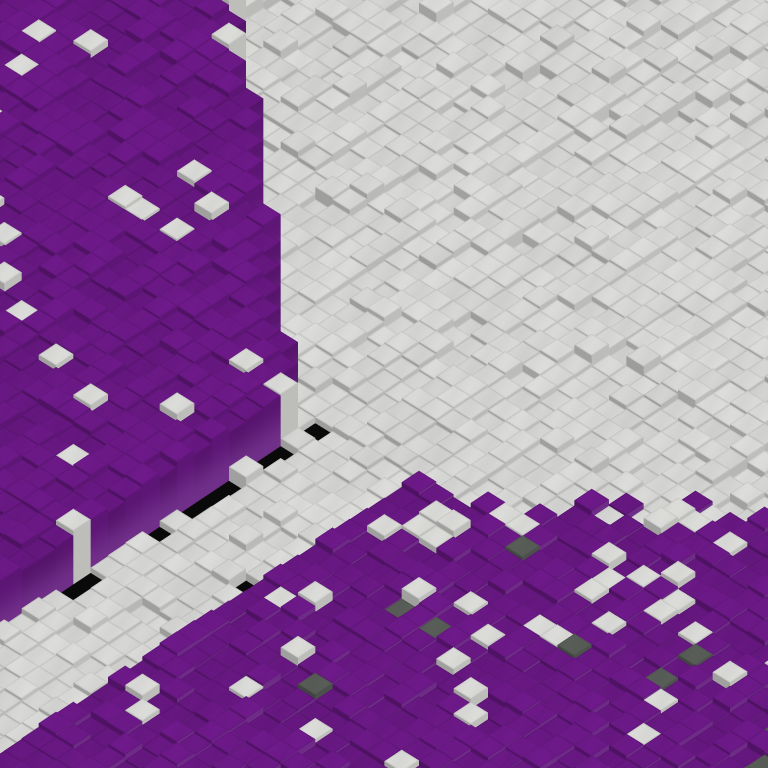
Give the GLSL for this background, as a Shadertoy shader.

```glsl
float hash(vec2 p) {
    return fract(sin(dot(p, vec2(127.1, 311.7))) * 43758.5453);
}

// Screen position to lattice: x runs up-right, y runs down-right
vec2 toLattice(vec2 p) {
    p -= vec2(0.388, 0.440);
    float u = p.x / 0.0225;
    float x = (p.y + 0.014 * u) / 0.029;
    return vec2(x, u - x);
}

// Height and top colour of one column
void column(vec2 cell, out float height, out vec3 color) {
    float across = cell.x + cell.y;
    float depth = cell.x - cell.y;
    float pick = hash(cell + 17.3);
    float rise = hash(cell * 1.3 + 4.1);
    float edgeNoise = 2.0 * hash(cell + 61.0) - 1.0;

    bool leftBlock = cell.y < 0.0 && across + 2.0 <= -floor((depth + 6.0) / 11.0);
    bool rightField = cell.y > 5.0 &&
        (cell.x < 1.0 || depth < -8.0 - 0.07 * (across - 10.0) + edgeNoise);

    if (leftBlock || rightField) {
        height = (leftBlock ? 0.055 : 0.009) + 0.009 * rise;
        color = vec3(0.41, 0.095, 0.515) * (0.95 + 0.1 * rise);
        float clump = hash(floor(cell / vec2(3.0, 2.0)) + 8.0);
        if (pick < 0.055 + 0.12 * step(0.86, clump)) {
            height += 0.005;
            color = vec3(0.85, 0.85, 0.84);
        } else if (rightField && pick > 0.985) {
            color = vec3(0.34, 0.36, 0.34);
        }
    } else {
        // Pale slabs, several cells long and of stepped heights
        float shift = floor(3.0 * hash(vec2(cell.y, 2.0)));
        vec2 slab = vec2(floor((cell.x + shift) / 3.0), cell.y);
        float level = floor(3.0 * hash(slab + 31.0));
        bool band = cell.y >= 0.0 && cell.y < 6.0 && cell.x < 2.0;
        height = (band ? 0.0015 : 0.0035) * level + 0.0035 * rise;
        height += 0.006 * step(0.94, pick) - 0.008 * step(pick, 0.035);
        color = vec3(0.835, 0.835, 0.83) + 0.04 * (rise - 0.5);
        // Dark gaps at the foot of the wall and along the field
        bool wallGap = cell.y == 0.0 && cell.x < 1.0 && pick < 0.28;
        bool fieldGap = cell.y == 5.0 && cell.x < -4.0 && pick < 0.10;
        if (wallGap || fieldGap || cell == vec2(0.0)) {
            height = -0.006;
            color = vec3(0.04);
        }
    }
}

// Walk the view ray from front to back through the columns
vec3 render(vec2 p) {
    vec2 ground = toLattice(p);
    vec2 slope = vec2(-1.0, 1.0) / 0.029;
    float h = 0.075;
    vec2 cell = floor(ground + slope * h);
    float side = 0.0;
    vec3 color = vec3(0.8);
    for (int i = 0; i < 14; i++) {
        float height;
        column(cell, height, color);
        float exitX = (ground.x - cell.x - 1.0) * 0.029;
        float exitY = (cell.y - ground.y) * 0.029;
        float exitH = max(exitX, exitY);
        if (h <= height) {
            // Side faces: shaded left, lighter right
            if (color.r < 0.1) return color;
            bool purple = color.b > color.g + 0.2;
            if (side < 0.5) return color * (purple ? 0.73 : 0.74);
            if (!purple) return color * 0.87;
            float glow = smoothstep(0.055, 0.0, h);
            return mix(color * 0.86, vec3(0.46, 0.21, 0.56), glow * 0.8);
        }
        if (exitH <= height) {
            // Top face with a fine seam and soft surface streaks
            vec2 f = ground + slope * height - cell;
            vec2 border = min(f, 1.0 - f);
            float seam = smoothstep(0.0, 0.09, min(border.x, border.y));
            float streak = sin(f.y * 5.0 + f.x * 2.0 + 6.0 * hash(cell));
            return color * (mix(0.91, 1.0, seam) + 0.012 * streak);
        }
        side = exitY > exitX ? 1.0 : 0.0;
        cell += side > 0.5 ? vec2(0.0, -1.0) : vec2(1.0, 0.0);
        h = exitH;
    }
    return color;
}

void mainImage(out vec4 fragColor, in vec2 fragCoord) {
    // Average a small grid of samples for smooth edges
    vec3 sum = vec3(0.0);
    for (int y = 0; y < 3; y++) {
        for (int x = 0; x < 3; x++) {
            vec2 offset = (vec2(x, y) - 1.0) / 3.0;
            sum += render((fragCoord + offset) / iResolution.y);
        }
    }
    fragColor = vec4(sum / 9.0, 1.0);
}
```
